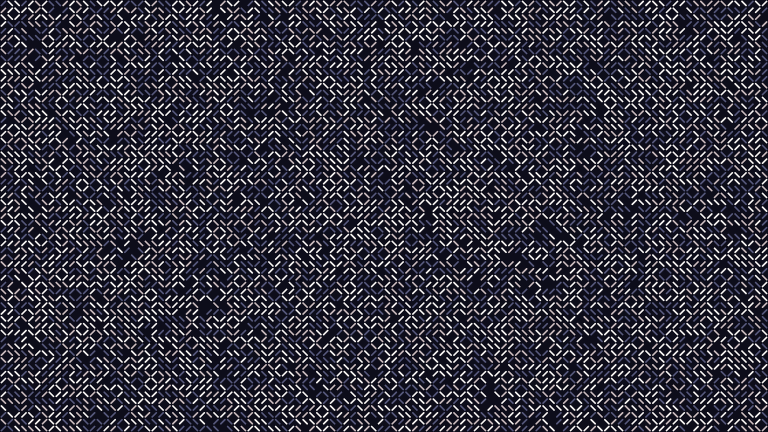
This pattern is drawn by a Shadertoy shader. Its source:

```glsl
// Even weave of short separate diagonal dashes on a fine square grid over near-black.
// Nearly every cell holds one round-capped stroke, clear of its neighbours, whose
// lean and tint are picked by a sine-free hash.

const float ROWS = 63.0;          // cells down; 112 across at 16:9
const float FILL_CHANCE = 0.96;   // share of cells that hold a dash
const float REACH = 0.295;        // dash end offset from the cell centre
const float HALF_WIDTH = 0.118;   // half the stroke width, in cells

const vec3 NIGHT = vec3(0.05, 0.05, 0.10);
const vec3 IVORY = vec3(0.98, 0.97, 0.96);
const vec3 BLUSH = vec3(0.80, 0.74, 0.75);
const vec3 SLATE = vec3(0.34, 0.35, 0.49);

// Three independent random values in 0..1 for one cell
vec3 hash32(vec2 p) {
    vec3 q = fract(p.xyx * vec3(0.1031, 0.1030, 0.0973));
    q += dot(q, q.yxz + 33.33);
    return fract((q.xxy + q.yzz) * q.zyx);
}

// Distance to a capsule centred on the origin, ending at +tip and -tip
float capsuleDistance(vec2 p, vec2 tip, float radius) {
    float along = clamp(dot(p, tip) / dot(tip, tip), -1.0, 1.0);
    return length(p - tip * along) - radius;
}

// Weighted choice among the three stroke tints
vec3 dashTint(float pick) {
    return pick < 0.44 ? IVORY : pick < 0.69 ? BLUSH : SLATE;
}

// Antialiased coverage of a distance, with the pixel size in the same units
float coverage(float distanceToEdge, float pixel) {
    return clamp(0.5 - distanceToEdge / pixel, 0.0, 1.0);
}

void mainImage(out vec4 fragColor, in vec2 fragCoord) {
    float pixel = ROWS / iResolution.y;
    vec2 grid = fragCoord * pixel;
    vec2 local = fract(grid) - 0.5;
    vec3 random = hash32(floor(grid) + 17.0);

    // Lean left or right, then keep only the filled cells
    float lean = random.x < 0.5 ? -1.0 : 1.0;
    float edge = capsuleDistance(local, REACH * vec2(lean, 1.0), HALF_WIDTH);
    float ink = coverage(edge, pixel) * step(random.y, FILL_CHANCE);

    fragColor = vec4(mix(NIGHT, dashTint(random.z), ink), 1.0);
}
```
